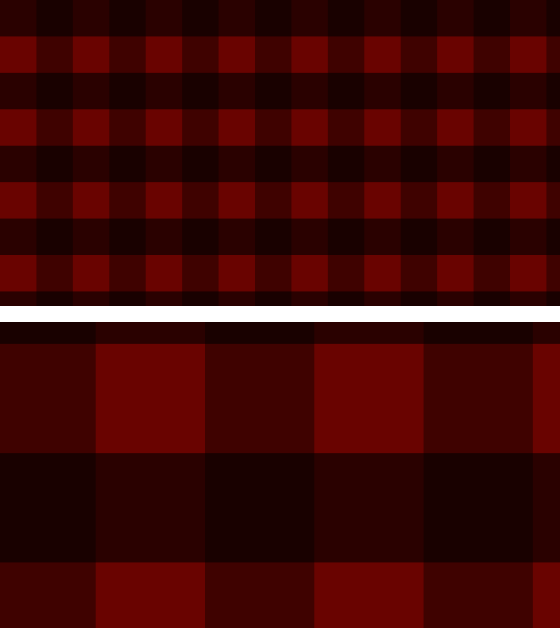
Top, the full canvas; bottom, a detail of the centre.
Give the GLSL for this pattern, as a Shadertoy shader.

```glsl
// Dark red gingham check: translucent black bands crossing on a red cloth.
#define REPEATS_DOWN 4.2                 // checks per canvas height
#define CLOTH_RED vec3(0.41, 0.01, 0.0)
#define COLUMN_SHADE 0.4                 // opacity of the vertical bands
#define ROW_SHADE 0.6                    // opacity of the horizontal bands

// Coverage of a band filling the second half of each unit period.
vec2 bandCoverage(vec2 p, float pixelSize) {
    vec2 signedDist = 0.25 - abs(fract(p - 0.25) - 0.5);
    return clamp(signedDist / pixelSize + 0.5, 0.0, 1.0);
}

void mainImage(out vec4 fragColor, in vec2 fragCoord) {
    // Check coordinates, measured from the top left corner
    float pixelSize = REPEATS_DOWN / iResolution.y;
    vec2 p = vec2(fragCoord.x, iResolution.y - fragCoord.y) * pixelSize;

    // Columns darken the second half of a repeat, rows the first half
    vec2 band = bandCoverage(p, pixelSize);
    float columnLight = 1.0 - COLUMN_SHADE * band.x;
    float rowLight = 1.0 - ROW_SHADE * (1.0 - band.y);

    fragColor = vec4(CLOTH_RED * columnLight * rowLight, 1.0);
}
```
